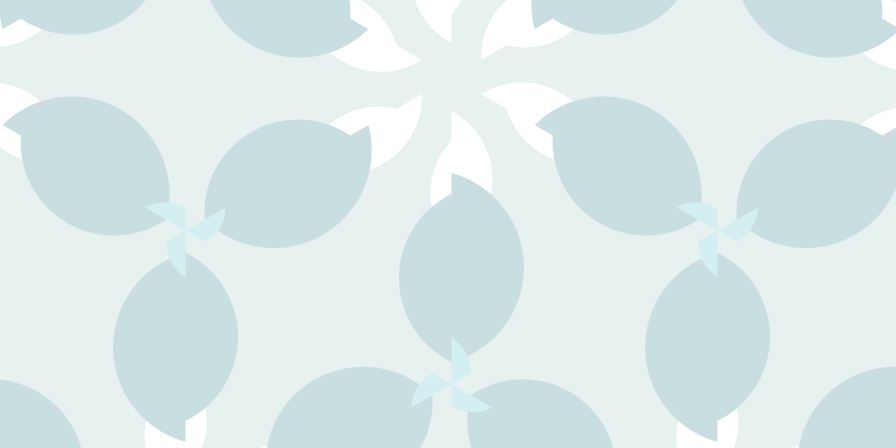
Give the GLSL for this pattern, as a Shadertoy shader.

```glsl
const float SQRT3 = 1.7320508;
const float PITCH = 1.1875;                 // flower spacing in canvas heights
const vec2 FLOWER_ORIGIN = vec2(1.0078, 0.828);

const vec3 GROUND = vec3(0.906, 0.945, 0.941);
const vec3 LEAF = vec3(0.788, 0.871, 0.882);
const vec3 PETAL = vec3(1.0);
const vec3 BLADE = vec3(0.827, 0.937, 0.945);

// Offset from the nearest centre of a triangular lattice of unit pitch
vec2 hexCell(vec2 p) {
    vec2 size = vec2(1.0, SQRT3);
    vec2 a = mod(p + 0.5 * size, size) - 0.5 * size;
    vec2 b = mod(p, size) - 0.5 * size;
    return dot(a, a) < dot(b, b) ? a : b;
}

// Folds six spokes into one: x across the spoke, y inward from the cell corner
vec2 foldSpokes(vec2 p) {
    float sector = radians(60.0);
    float start = radians(90.0);
    float angle = start + sector * floor((atan(p.y, p.x) - start) / sector + 0.5);
    vec2 axis = vec2(cos(angle), sin(angle));
    return vec2(dot(p, vec2(-axis.y, axis.x)), 1.0 / SQRT3 - dot(p, axis));
}

// Disc whose chord runs along y from near to far and bulges toward +x
float bowDistance(vec2 p, float near, float far, float bulge) {
    float halfChord = 0.5 * (far - near);
    float radius = (halfChord * halfChord + bulge * bulge) / (2.0 * bulge);
    return length(p - vec2(bulge - radius, 0.5 * (near + far))) - radius;
}

// Slim symmetric lens joined to a longer, fuller half on the +x side
float steppedLeaf(vec2 p, float near, vec2 far, vec2 bulge) {
    float slim = bowDistance(vec2(abs(p.x), p.y), near, far.x, bulge.x);
    float full = max(bowDistance(p, near, far.y, bulge.y), -p.x);
    return min(slim, full);
}

// Curved blade cut by the spoke and by the cell edge
float pinwheelBlade(vec2 p, float tip, float bulge) {
    float cellEdge = 0.5 * (p.x - SQRT3 * p.y);
    return max(bowDistance(p, -0.5 * tip, tip, bulge), max(-p.x, cellEdge));
}

vec3 paint(vec3 base, vec3 ink, float dist, float pixel) {
    return mix(base, ink, clamp(0.5 - dist / pixel, 0.0, 1.0));
}

void mainImage(out vec4 fragColor, in vec2 fragCoord) {
    vec2 p = (fragCoord / iResolution.y - FLOWER_ORIGIN) / PITCH;
    float pixel = 1.0 / (iResolution.y * PITCH);
    vec2 spoke = foldSpokes(hexCell(p));

    // Layers from back to front
    float petal = steppedLeaf(spoke, 0.258, vec2(0.458, 0.513), vec2(0.0395, 0.0768));
    float leaf = steppedLeaf(spoke, 0.0417, vec2(0.3575, 0.397), vec2(0.0987, 0.136));
    float blade = pinwheelBlade(spoke, 0.0877, 0.0362);

    vec3 color = paint(GROUND, PETAL, petal, pixel);
    color = paint(color, LEAF, leaf, pixel);
    color = paint(color, BLADE, blade, pixel);
    fragColor = vec4(color, 1.0);
}
```
